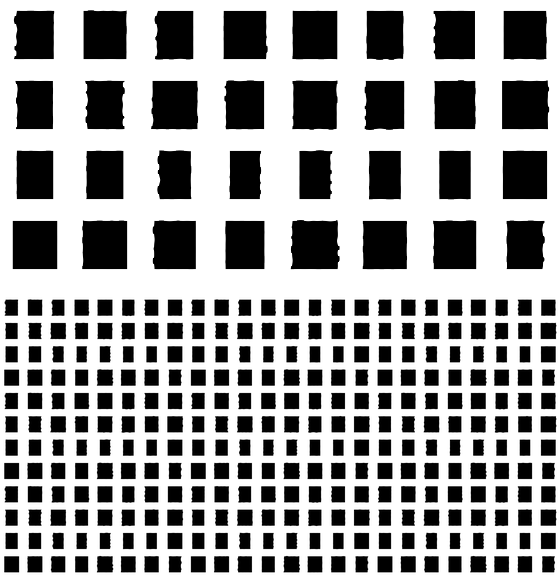
Top: one tile. Bottom: repeated 3 by 3.
A Shadertoy shader for this pattern:

```glsl
float hash(vec2 p) {
    return fract(sin(dot(p, vec2(12.99, 78.23))) * 4375.85);
}

// One-dimensional gradient noise, a separate curve for each seed
float gradientNoise(float x, float seed) {
    float i = floor(x), f = x - i;
    float left = 2.0 * hash(vec2(i, seed)) - 1.0;
    float right = 2.0 * hash(vec2(i + 1.0, seed)) - 1.0;
    float blend = f * f * f * (f * (f * 6.0 - 15.0) + 10.0);
    return mix(left * f, right * (f - 1.0), blend);
}

// Small nicks and bulges along an edge; most edges stay nearly straight
float edgeWear(float along, float seed, float strength) {
    float n = gradientNoise(along * 7.0 + 20.0, seed);
    float amount = strength * pow(hash(vec2(seed, 3.7)), 3.0);
    return amount * (n + 0.4 * smoothstep(0.04, 0.1, n));
}

// Block width: random per cell, with a run of narrow blocks in one row
float blockWidth(vec2 cell) {
    float narrow = step(abs(cell.x - 4.0), 2.5) * step(abs(cell.y - 1.0), 0.5);
    float random = hash(cell + 5.3);
    return mix(mix(0.51, 0.685, random), mix(0.43, 0.47, random), narrow);
}

void mainImage(out vec4 fragColor, in vec2 fragCoord) {
    // Eight columns by four rows
    vec2 grid = vec2(8.0, 4.0);
    vec2 p = fragCoord / iResolution.xy * grid;
    vec2 cell = mod(floor(p), grid);
    vec2 local = fract(p) - 0.5;

    // Every side of every block has its own wear
    float id = cell.x + grid.x * cell.y;
    vec2 side = step(0.0, local);
    vec2 wear = vec2(edgeWear(local.y, id * 4.0 + side.x, 0.045),
                     edgeWear(local.x, id * 4.0 + 2.0 + side.y, 0.02));

    // Smooth coverage of the worn rectangle
    vec2 halfSize = 0.5 * vec2(blockWidth(cell), 0.6875) + wear;
    vec2 inside = clamp((halfSize - abs(local)) * iResolution.xy / grid + 0.5, 0.0, 1.0);
    fragColor = vec4(vec3(1.0 - inside.x * inside.y), 1.0);
}
```
